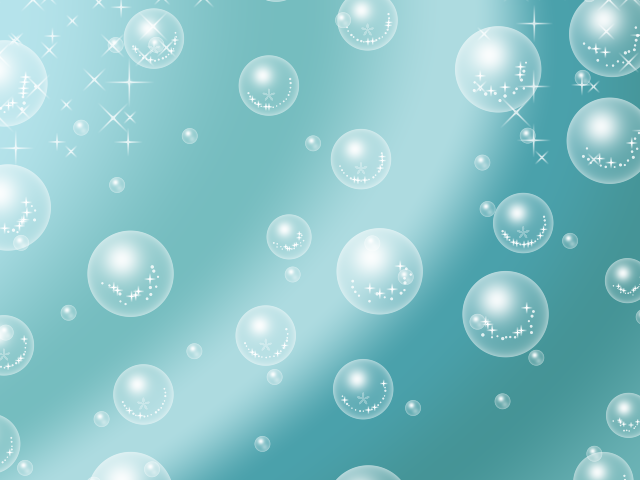
A WebGL 1 fragment shader for this background:

```glsl
precision highp float;
// Glossy soap bubbles over curved teal light bands, with thin star glints
// in the upper corners. Bands are blended along a bent coordinate; bubbles
// and stars are scattered by hashing jittered grid cells.

uniform vec2 u_resolution;

// Band colours, from the upper left to the lower right
const vec3 PALE = vec3(0.71, 0.89, 0.92);
const vec3 TEAL = vec3(0.46, 0.74, 0.75);
const vec3 BEAM = vec3(0.68, 0.86, 0.88);
const vec3 DEEP = vec3(0.29, 0.63, 0.67);
const vec3 DARK = vec3(0.27, 0.58, 0.59);
const vec3 HAZE = vec3(0.42, 0.70, 0.71);

// Sizes are fractions of the canvas height
const float BUBBLE_CELL = 0.25;
const float LARGE_RADIUS = 0.090;
const float MEDIUM_RADIUS = 0.063;
const float SMALL_RADIUS = 0.047;
const float BEAD_CELL = 0.2;
const float BEAD_RADIUS = 0.0165;
const float STAR_CELL = 0.12;
const float STAR_WIDTH = 0.0011;
const float STAR_OPACITY = 0.75;

float hash(vec2 p) {
  return fract(sin(dot(p, vec2(127.1, 311.7))) * 43758.5453);
}

vec2 hash2(vec2 p) {
  return vec2(hash(p), hash(p + 37.3));
}

// Antialiased coverage where distance d is below radius r
float disc(float d, float r, float px) {
  return 1.0 - smoothstep(r - 0.6 * px, r + 0.6 * px, d);
}

// Layers one white veil over another
float screen(float a, float b) {
  return 1.0 - (1.0 - a) * (1.0 - b);
}

float gauss(vec2 q, float width) {
  return exp(-dot(q, q) / (width * width));
}

// Four tapered arms with a soft centre
float glint(vec2 q, float arm, float width, float px) {
  vec2 a = abs(q);
  vec2 taper = clamp(1.0 - a / arm, 0.0, 1.0);
  vec2 line = 1.0 - smoothstep(vec2(0.0), vec2(width + px), a.yx);
  return clamp(max(line.x * taper.x, line.y * taper.y) * 1.25
    + 0.6 * gauss(q, arm * 0.1), 0.0, 1.0);
}

vec3 background(vec2 p) {
  float drop = 1.0 - p.y;
  float f = p.x - 0.95 + 0.8 * drop * drop;
  f /= f > 0.0 ? 1.0 + 0.8 * drop : 1.0;
  vec3 col = mix(PALE, TEAL, smoothstep(-0.92, -0.36, f));
  col = mix(col, BEAM, smoothstep(-0.32, -0.01, f));
  col = mix(col, DEEP, smoothstep(0.03, 0.21, f));
  col = mix(col, DARK, smoothstep(0.22, 0.42, f));
  return mix(col, HAZE, smoothstep(0.42, 0.66, f));
}

// Glassy body in unit-radius coordinates: rim, veil and highlight
float glass(vec2 q, float shine) {
  float d = min(length(q), 1.0);
  float veil = 0.08 + 0.10 * d * d + 0.34 * pow(d, 9.0);
  vec2 h = q - vec2(-0.2, 0.33);
  veil = screen(veil, 0.45 * gauss(h, shine * 1.8));
  return screen(veil, 0.88 * gauss(h, shine));
}

// Dots and tiny glints along the lower right arc, plus a flower
float ornaments(vec2 q, vec2 seed, float flower, float px) {
  float v = 0.0;
  for (int i = 0; i < 18; i++) {
    float k = float(i);
    vec2 rnd = hash2(seed + k * 1.7);
    float angle = 3.45 + 3.25 * (k + 0.4 * rnd.x) / 18.0;
    float spread = mix(0.3 * rnd.y, 0.04 * rnd.y, flower);
    vec2 s = q - (0.74 - spread) * vec2(cos(angle), sin(angle));
    float mark = 0.8 * disc(length(s), 0.022 + 0.018 * rnd.x, px);
    if (rnd.y > 0.72) mark = max(mark, glint(s, 0.14, 0.012, px));
    v = max(v, mark);
  }
  vec2 c = q - vec2(0.0, -0.32);
  float petals = 0.13 + 0.09 * cos(5.0 * atan(c.x, c.y));
  return max(v, 0.3 * flower * disc(length(c), petals, px));
}

float bubbles(vec2 p, float px) {
  vec2 g = p / BUBBLE_CELL + vec2(0.35, 0.2);
  g.y += 0.5 * mod(floor(g.x), 2.0);
  vec2 id = floor(g);
  float kind = hash(id + 5.1);
  float r = kind < 0.3 ? LARGE_RADIUS : kind < 0.78 ? MEDIUM_RADIUS : SMALL_RADIUS;
  float flower = step(0.3, kind) * step(kind, 0.78);
  vec2 room = vec2(BUBBLE_CELL * 0.5 - r - 0.004);
  vec2 centre = (hash2(id) * 2.0 - 1.0) * room;
  vec2 q = ((fract(g) - 0.5) * BUBBLE_CELL - centre) / r;
  float v = glass(q, kind < 0.3 ? 0.36 : 0.27);
  v = screen(v, ornaments(q, id, flower, px / r));
  return v * disc(length(q), 1.0, px / r) * step(hash(id + 9.7), 0.93);
}

float beads(vec2 p, float px) {
  vec2 g = p / BEAD_CELL + vec2(0.6, 0.3);
  g.y += 0.37 * mod(floor(g.x), 3.0);
  vec2 id = floor(g) + 60.0;
  vec2 centre = (hash2(id) - 0.5) * (BEAD_CELL - 2.2 * BEAD_RADIUS);
  vec2 q = ((fract(g) - 0.5) * BEAD_CELL - centre) / BEAD_RADIUS;
  float v = screen(glass(q, 0.3), 0.35 * gauss(q - vec2(0.3, -0.4), 0.4));
  return v * disc(length(q), 1.0, px / BEAD_RADIUS) * step(hash(id + 3.3), 0.85);
}

// Overlapping star layers, alternating diagonal and upright
float stars(vec2 p, float aspect, float px) {
  float v = 0.0;
  for (int i = 0; i < 4; i++) {
    float k = float(i);
    vec2 g = p / STAR_CELL + k * vec2(0.31, 0.57);
    vec2 id = floor(g) + 20.0 * k;
    vec2 rnd = hash2(id + 0.5);
    vec2 mid = p + (0.5 - fract(g)) * STAR_CELL;
    float left = 0.85 * step(mid.x + 0.5 * (1.0 - mid.y), 0.42);
    float right = 0.55 * step(aspect - 0.31, mid.x);
    float density = (left + right) * step(0.66, mid.y);
    float arm = mix(0.018, 0.056, rnd.x * rnd.x);
    vec2 q = (fract(g) - 0.5) * STAR_CELL - (rnd - 0.5) * (STAR_CELL - 2.0 * arm);
    if (i != 1) q = vec2(q.x + q.y, q.y - q.x) * 0.7071;
    v = max(v, glint(q, arm, STAR_WIDTH, px) * step(hash(id + 8.2), density));
  }
  return v * STAR_OPACITY;
}

void main() {
  vec2 p = gl_FragCoord.xy / u_resolution.y;
  float px = 1.0 / u_resolution.y;
  float aspect = u_resolution.x / u_resolution.y;
  float white = screen(stars(p, aspect, px), beads(p, px));
  white = screen(white, bubbles(p, px));
  gl_FragColor = vec4(mix(background(p), vec3(1.0), white), 1.0);
}
```
